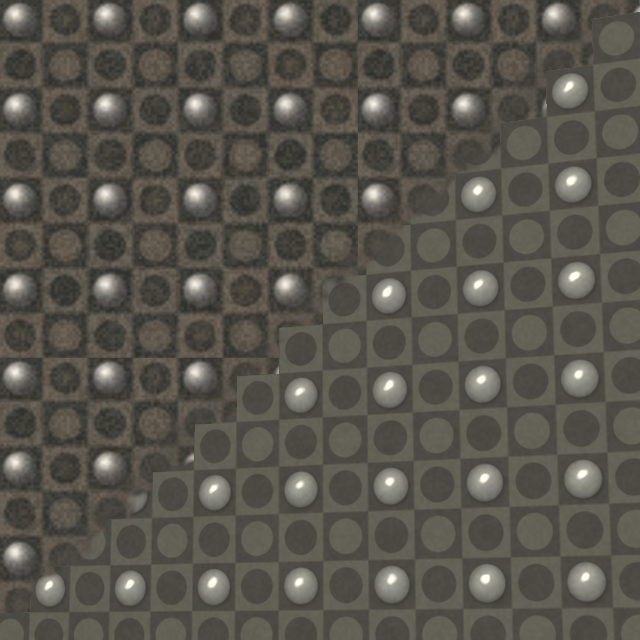
Write a Shadertoy shader that draws this pattern.

```glsl
// Checkerboard of discs and metal domes: a worn square tiling beside a clean tilted sheet.
#define TILE 0.56            // side of the repeating worn tile
#define TILE_CELLS 14.19     // worn cells per canvas side
#define TILE_SHIFT 0.444     // offset of the first dome, in cells
#define DISC_R 0.365
#define DOME_R 0.38
#define SEAM 0.012           // shift of the diagonal join
#define STEP_AMOUNT 0.58     // how strongly the join follows the cells
#define WORN_LIGHT vec3(0.385, 0.357, 0.315)
#define WORN_DARK vec3(0.240, 0.236, 0.212)
#define CLEAN_LIGHT vec3(0.388, 0.382, 0.338)
#define CLEAN_DARK vec3(0.298, 0.293, 0.262)

// Perspective of the sheet: dome lattice to canvas.
const mat3 SHEET = mat3(0.1289, 0.0001, -0.0217,
                        0.0054, 0.1533, 0.0115,
                        0.4701, 0.0846, 1.0);

float hash(vec2 p) {
    vec3 q = fract(vec3(p.xyx) * 0.1031);
    q += dot(q, q.yzx + 33.33);
    return fract((q.x + q.y) * q.z);
}

float noise(vec2 p) {
    vec2 i = floor(p), f = fract(p);
    f = f * f * (3.0 - 2.0 * f);
    return mix(mix(hash(i), hash(i + vec2(1, 0)), f.x),
               mix(hash(i + vec2(0, 1)), hash(i + vec2(1, 1)), f.x), f.y);
}

float inside(float d, float soft) {
    return 1.0 - smoothstep(-soft, soft, d);
}

// 1 on dark squares, 0 on light ones, with softened borders.
float checker(vec2 c, float soft) {
    vec2 wave = clamp(cos(3.14159 * c) / (3.14159 * soft), -1.0, 1.0);
    return 0.5 + 0.5 * wave.x * wave.y;
}

// Lit dome; n is the position in units of its radius.
vec3 dome(vec2 n, float worn, float ripple) {
    float edge = dot(n, n);
    float dWorn = length(n - vec2(-0.30, 0.38));
    vec2 g = n - vec2(-0.07, 0.24);
    g.x -= 0.35 * g.y;
    float dClean = length(g) + 0.16 * ripple;
    float wornShade = mix(0.55, 0.29, smoothstep(0.2, 1.35, dWorn))
                    + 0.40 * exp(-6.5 * dWorn * dWorn);
    float cleanShade = 0.53 - 0.15 * edge * edge + 0.03 * n.y
                     + 0.15 * exp(-3.5 * dot(g, g))
                     + 0.36 * (1.0 - smoothstep(0.12, 0.34, dClean));
    return mix(cleanShade * vec3(1.0, 0.995, 0.925),
               wornShade * vec3(1.0, 0.975, 0.93), worn);
}

// Cells are centred on integers, with domes where both are even.
vec3 board(vec2 c, float worn, float pixel) {
    vec2 cell = floor(c + 0.5), p = c - cell;
    vec2 parity = mod(cell, 2.0);
    float isDome = (1.0 - parity.x) * (1.0 - parity.y);
    float soft = max(pixel, mix(0.018, 0.055, worn));
    float r = length(p);
    float grain = noise(c * 15.0 + 70.0) - 0.5;
    float blotch = noise(c * 4.0 + 31.0) - 0.5;

    // Squares, inverted inside each disc
    float disc = inside(r - DISC_R + worn * (0.015 + 0.03 * blotch), soft);
    float dark = checker(c, soft);
    dark = mix(dark, 1.0 - dark, disc * (1.0 - isDome));
    vec3 col = mix(mix(CLEAN_LIGHT, CLEAN_DARK, dark),
                   mix(WORN_LIGHT, WORN_DARK, dark), worn);

    // Speckled cores, dirty rings and colour drift
    float drift = hash(cell + 19.0);
    float oddSquare = mod(parity.x + parity.y, 2.0);
    float core = exp(-30.0 * r * r) * oddSquare * drift;
    float ring = exp(-300.0 * pow(r - 0.28, 2.0)) * parity.x * parity.y;
    col += worn * (core * vec3(0.09, 0.075, 0.055) - ring * 0.025);
    col += worn * (drift - 0.5) * vec3(0.018, 0.006, 0.002);
    col += grain * mix(vec3(0.022), vec3(0.10, 0.088, 0.078), worn);
    col += blotch * mix(0.014, 0.025, worn);

    // Contact shadow and dome
    float shadow = inside(length(p - vec2(0.025, -0.03)) - DOME_R, 0.08);
    col *= 1.0 - 0.22 * isDome * shadow;
    vec3 metal = dome(p / DOME_R, worn, noise(c * 9.0 + 50.0) - 0.5);
    metal += grain * mix(0.035, 0.08, worn);
    return mix(col, metal, isDome * inside(r - DOME_R, soft));
}

void mainImage(out vec4 fragColor, in vec2 fragCoord) {
    vec2 uv = fragCoord / iResolution.xy;
    float pixel = TILE_CELLS / min(iResolution.x, iResolution.y);

    // Worn tiling, restarted from the upper left corner
    vec2 tile = mod(vec2(uv.x, 1.0 - uv.y), TILE);
    vec2 wornCell = (tile * TILE_CELLS - TILE_SHIFT) * vec2(1, -1);
    vec3 worn = board(wornCell, 1.0, pixel);

    // Clean sheet in perspective
    vec3 h = inverse(SHEET) * vec3(uv, 1.0);
    vec2 cleanCell = 2.0 * h.xy / h.z;
    vec3 clean = board(cleanCell, 0.0, pixel) * (0.99 + 0.02 * uv.x);

    // Stepped diagonal join with a ragged, smudged border
    vec3 centre = SHEET * vec3(floor(cleanCell + 0.5) * 0.5, 1.0);
    vec2 stepped = mix(uv, centre.xy / centre.z, STEP_AMOUNT);
    float join = stepped.x - stepped.y + SEAM + 0.018 * (noise(uv * 45.0) - 0.5);
    float smudge = exp(-pow((uv.x - uv.y + 0.03) / 0.035, 2.0));
    worn = mix(worn, mix(WORN_DARK, WORN_LIGHT, 0.45), 0.45 * smudge);
    fragColor = vec4(mix(worn, clean, smoothstep(-0.006, 0.006, join)), 1.0);
}
```
